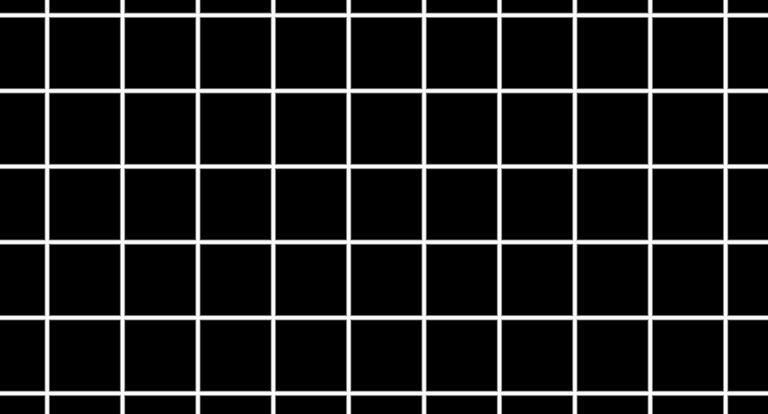
Write a Shadertoy shader that draws this pattern.

```glsl
// Square grid of thin soft-edged white lines on a black ground.

const vec2  PITCH      = vec2(0.09816, 0.18267); // cell size, fraction of canvas
const vec2  FIRST_LINE = vec2(0.0614, 0.0498);   // lowest left crossing, fraction of canvas
const float LINE_WIDTH = 0.0106;                 // in canvas heights
const float SOFTNESS   = 0.0029;                 // half width of the edge blur, in canvas heights
const vec3  GROUND     = vec3(0.0);
const vec3  LINE_COLOR = vec3(0.985);

// Distance to the nearest vertical (x) and horizontal (y) line, in canvas heights
vec2 gridDistance(vec2 uv, float aspect) {
    vec2 cell = (uv - FIRST_LINE) / PITCH;
    vec2 offset = abs(fract(cell + 0.5) - 0.5) * PITCH;
    return offset * vec2(aspect, 1.0);
}

void mainImage(out vec4 fragColor, in vec2 fragCoord) {
    vec2 uv = fragCoord / iResolution.xy;
    vec2 dist = gridDistance(uv, iResolution.x / iResolution.y);

    // Keep the edge at least one pixel wide on small canvases
    float blur = max(SOFTNESS, 0.5 / iResolution.y);
    vec2 lines = 1.0 - smoothstep(-blur, blur, dist - 0.5 * LINE_WIDTH);

    // Crossings stay as bright as the lines
    float ink = max(lines.x, lines.y);
    fragColor = vec4(mix(GROUND, LINE_COLOR, ink), 1.0);
}
```
